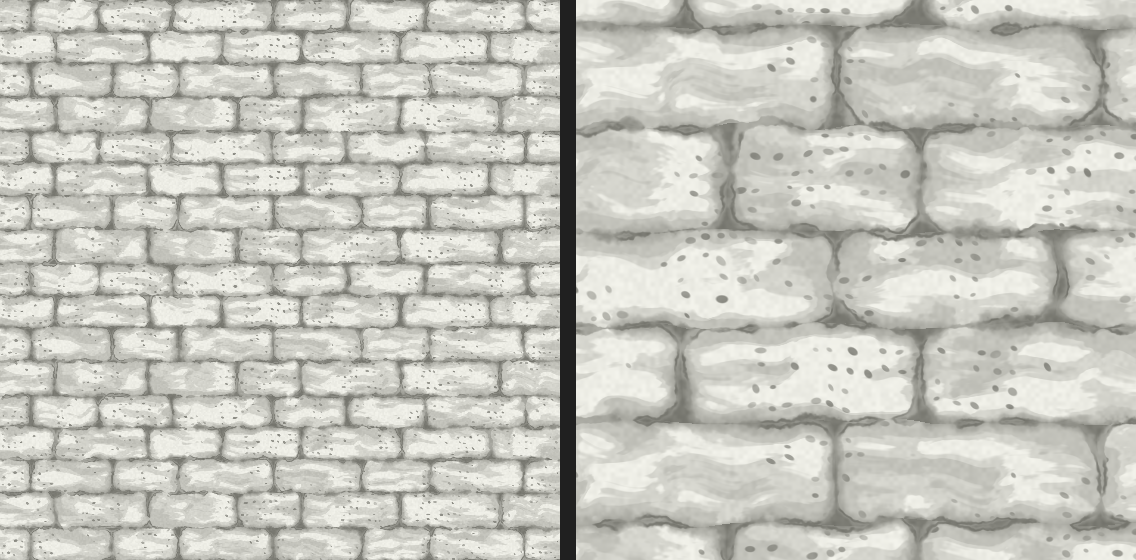
Left: the whole. Right: its middle third, enlarged.
A WebGL 2 fragment shader for this texture:

```glsl
#version 300 es
precision highp float;

uniform vec2 u_resolution;
out vec4 outColor;

// Four courses form one vertical period; joints and tops are in canvas units.
const float PERIOD = 0.2357;
const float COURSE_TOP[5] = float[](0.0, 0.0560, 0.1133, 0.1732, 0.2357);
const int JOINTS = 7;
const float JOINT[28] = float[](
    0.055, 0.177, 0.307, 0.487, 0.620, 0.760, 0.940,
    0.099, 0.266, 0.396, 0.538, 0.715, 0.875, 0.875,
    0.055, 0.201, 0.319, 0.488, 0.645, 0.768, 0.935,
    0.099, 0.266, 0.424, 0.539, 0.714, 0.893, 0.893);

const vec3 CHALK = vec3(0.93, 0.93, 0.90);
const vec3 PALE = vec3(0.83, 0.83, 0.80);
const vec3 ASH = vec3(0.76, 0.76, 0.73);
const vec3 RIM = vec3(0.66, 0.66, 0.63);
const vec3 MORTAR = vec3(0.57, 0.57, 0.54);
const vec3 SHADOW = vec3(0.45, 0.45, 0.42);

float hash(vec2 p) {
    vec3 q = fract(p.xyx * vec3(0.1031, 0.1030, 0.0973));
    q += dot(q, q.yzx + 33.33);
    return fract((q.x + q.y) * q.z);
}

float noise(vec2 p) {
    vec2 i = floor(p), f = fract(p);
    f = f * f * (3.0 - 2.0 * f);
    return mix(mix(hash(i), hash(i + vec2(1, 0)), f.x),
               mix(hash(i + vec2(0, 1)), hash(i + vec2(1, 1)), f.x), f.y);
}

float fbm(vec2 p) {
    float sum = 0.0, amp = 0.53;
    for (int i = 0; i < 4; i++) {
        sum += amp * noise(p);
        p = p * 2.03 + 17.3;
        amp *= 0.5;
    }
    return sum;
}

float roundedBox(vec2 p, vec2 halfSize, float radius) {
    vec2 q = abs(p) - halfSize + radius;
    return length(max(q, 0.0)) + min(max(q.x, q.y), 0.0) - radius;
}

// Folds y into the period; the odd last course reuses the third one.
float foldCourse(float y, out int course) {
    float cell = floor(y / PERIOD);
    float localY = y - cell * PERIOD;
    course = 0;
    for (int i = 1; i < 4; i++) course += int(step(COURSE_TOP[i], localY));
    if (cell > 3.5) {
        course = 2;
        localY += COURSE_TOP[2];
    }
    return localY;
}

// Signed distance to the brick at p, negative inside.
float brickDistance(vec2 p, int course, vec2 gap, float radius) {
    int first = course * JOINTS;
    float left = JOINT[first + JOINTS - 1] - 1.0;
    float right = JOINT[first] + 1.0;
    for (int i = 0; i < JOINTS; i++) {
        float joint = JOINT[first + i];
        if (joint <= p.x) left = joint;
        else right = min(right, joint);
    }
    vec2 lo = vec2(left, COURSE_TOP[course]);
    vec2 hi = vec2(right, COURSE_TOP[course + 1]);
    return roundedBox(p - 0.5 * (lo + hi), 0.5 * (hi - lo) - gap, radius);
}

// Small tilted pits, one at most per grid cell, gathered in clumps.
float pits(vec2 p, float scale, float density) {
    vec2 g = p * scale, id = floor(g);
    vec2 shift = 0.4 * (vec2(hash(id + 3.1), hash(id + 8.7)) - 0.5);
    vec2 q = fract(g) - 0.5 - shift;
    float angle = 1.2 * (hash(id + 21.4) - 0.7);
    q = mat2(cos(angle), sin(angle), -sin(angle), cos(angle)) * q;
    float size = mix(0.15, 0.30, hash(id + 5.9));
    float present = step(hash(id), density * smoothstep(0.25, 0.8, noise(id * 0.27)));
    float shape = 1.0 - smoothstep(size - 0.07, size + 0.07, length(q * vec2(1.0, 1.6)));
    return present * shape * mix(0.4, 1.0, hash(id + 13.2));
}

void main() {
    vec2 uv = gl_FragCoord.xy / u_resolution;
    vec2 p = vec2(uv.x, 1.0 - uv.y);

    // Hand-drawn wobble of the joints
    vec2 wobble = vec2(noise(p * 42.0), noise(p * 42.0 + 51.0)) - 0.5;
    vec2 bent = p + 0.006 * wobble;
    int course;
    bent.y = foldCourse(bent.y, course);
    float d = brickDistance(bent, course, vec2(0.0024, 0.0014), 0.016);
    d += 0.010 * (fbm(p * 85.0) - 0.5);

    // Level streaked washes, deepening unevenly towards the brick edge
    float edge = smoothstep(-0.015, 0.0, d);
    float wash = fbm(bent * vec2(24.0, 82.0) + 0.8 * noise(bent * 40.0)) + 0.26 * edge;
    vec3 color = mix(CHALK, PALE, smoothstep(0.46, 0.54, wash));
    color = mix(color, ASH, smoothstep(0.62, 0.71, wash));
    color = mix(color, SHADOW, 0.8 * pits(bent, 92.0, 0.62));

    // Shaded rim and patchy mortar
    float patchTone = fbm(p * 32.0 + 9.0);
    float rimWidth = mix(0.0015, 0.0075, smoothstep(0.3, 0.7, patchTone));
    color = mix(color, RIM, smoothstep(-rimWidth, 0.0, d));
    vec3 filling = mix(RIM, MORTAR, smoothstep(0.28, 0.5, patchTone));
    color = mix(color, filling, smoothstep(-0.0012, 0.0012, d));

    // Broken dark contour and deep corners
    float broken = smoothstep(0.42, 0.62, fbm(p * 60.0 + 31.0));
    float contour = 1.0 - smoothstep(0.0002, 0.0016, abs(d - 0.0006));
    color = mix(color, SHADOW, 0.8 * broken * contour);
    color = mix(color, SHADOW, 0.8 * smoothstep(0.0015, 0.0055, d + 0.006 * (patchTone - 0.5)));

    // Paper grain
    color += 0.05 * (noise(p * 380.0) - 0.5);
    outColor = vec4(color, 1.0);
}
```
